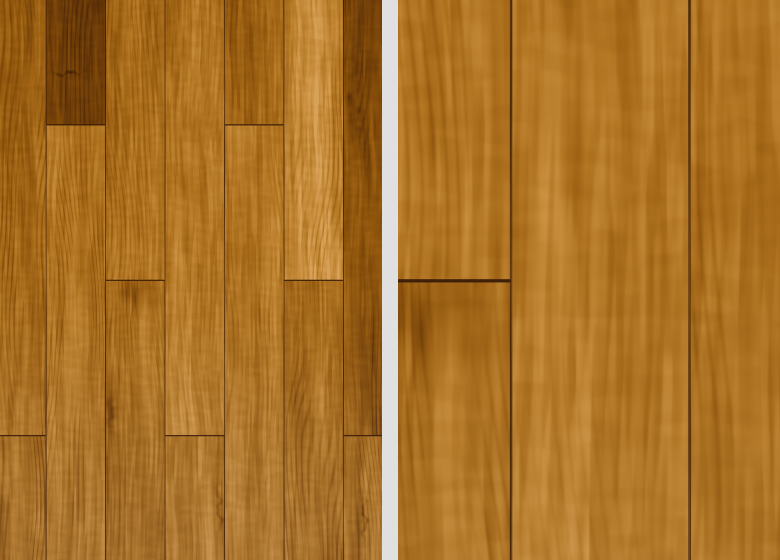
Left: the whole. Right: its middle third, enlarged.
Give the GLSL for this texture, as a WebGL 2 fragment shader.

```glsl
#version 300 es
precision highp float;
// Staggered teak floorboards with long fibres, growth lines and dark stains.
uniform vec2 u_resolution;
out vec4 outColor;

// Lengths are in canvas heights.
const float BOARD_WIDTH = 0.1062;
const float BOARD_LENGTH = 0.8325;
const float LEFT_OFFSET = 0.0239;
const vec3 SEAM_COLOR = vec3(0.20, 0.09, 0.02);

// Tone of each board, left to right, below and above its joint.
const float LOWER_TONE[7] = float[](0.66, 0.72, 0.66, 0.70, 0.79, 0.62, 0.72);
const float UPPER_TONE[7] = float[](0.62, 0.10, 0.75, 0.80, 0.65, 1.00, 0.34);

// Stains: centre and size.
const vec4 STAINS[6] = vec4[](
  vec4(0.118, 0.870, 0.026, 0.003), vec4(0.198, 0.264, 0.008, 0.034),
  vec4(0.245, 0.480, 0.026, 0.028), vec4(0.391, 0.090, 0.004, 0.038),
  vec4(0.650, 0.070, 0.003, 0.035), vec4(0.632, 0.830, 0.008, 0.080));

float hash(vec2 p) {
  return fract(sin(dot(p, vec2(127.1, 311.7))) * 4375.85);
}

// Smooth cellular noise: random cell values blended by distance.
float cellNoise(vec2 p) {
  vec2 cell = floor(p);
  float total = 0.0, weight = 0.0;
  for (int j = -1; j <= 1; j++) {
    for (int i = -1; i <= 1; i++) {
      vec2 id = cell + vec2(i, j);
      vec2 d = id + vec2(hash(id), hash(id + 37.0)) - p;
      float w = exp(-5.0 * dot(d, d));
      total += w * hash(id + 71.0);
      weight += w;
    }
  }
  return total / weight;
}

// Layered sines, used to bend the grain.
float waves(vec2 p) {
  return 0.5 * sin(p.x + 1.7 * p.y) + 0.3 * sin(2.3 * p.y - 1.4 * p.x + 1.0)
       + 0.2 * sin(4.1 * p.y + 2.2 * p.x + 2.6);
}

float jointHeight(float column) {
  return 0.222 + BOARD_LENGTH / 3.0 * mod(2.0 * column, 3.0);
}

// Column and row of the board under a point.
vec2 boardAt(vec2 p) {
  float column = floor((p.x + LEFT_OFFSET) / BOARD_WIDTH);
  return vec2(column, floor((p.y - jointHeight(column)) / BOARD_LENGTH));
}

float boardTone(vec2 board) {
  int i = clamp(int(board.x), 0, 6);
  return board.y < 0.0 ? LOWER_TONE[i] : UPPER_TONE[i];
}

// Fine fibres, broad streaks and faint cross ripple, centred on zero.
float fibres(vec2 p, float seed) {
  vec2 q = p + vec2(0.004 * waves(vec2(seed, p.y * 7.0)), seed);
  return 0.38 * (cellNoise(q * vec2(270.0, 17.0)) - 0.5)
       + 0.24 * (cellNoise(q * vec2(120.0, 5.0) + 9.0) - 0.5)
       + 0.26 * (cellNoise(q * vec2(34.0, 2.6) + 21.0) - 0.5)
       + 0.12 * (cellNoise(q * vec2(50.0, 130.0) + 43.0) - 0.5);
}

// Dark curved growth lines.
float growthLines(vec2 p, float seed) {
  float bend = waves(vec2(p.x * 16.0 + seed, p.y * 4.0 + seed));
  float ring = p.x * 115.0 + 2.4 * bend + cellNoise(p * vec2(25.0, 5.0) + seed);
  float line = pow(0.5 + 0.5 * sin(6.2832 * ring), 3.0);
  return line * smoothstep(0.25, 0.75, cellNoise(p * vec2(40.0, 3.5) - seed));
}

float stainDepth(vec2 p, vec2 board) {
  float depth = 0.0;
  vec2 wobble = 0.006 * vec2(waves(p.yy * 60.0), waves(p.xx * 70.0));
  for (int i = 0; i < 6; i++) {
    vec2 d = (p + wobble - STAINS[i].xy) / STAINS[i].zw;
    float same = float(boardAt(STAINS[i].xy) == board);
    depth += same * exp(-dot(d, d));
  }
  return depth * (0.4 + 0.9 * cellNoise(p * vec2(150.0, 14.0)));
}

// Brown to honey ramp.
vec3 woodColor(float tone) {
  float t = clamp(tone, -0.6, 1.25);
  float warm = max(t, 0.0);
  return vec3(0.42 + 0.34 * t, 0.23 + 0.22 * t + 0.08 * warm * warm,
              0.03 + 0.02 * min(t, 0.0) + 0.18 * pow(warm, 2.5));
}

float seamMask(float dist, float halfWidth, float pixel) {
  return 1.0 - smoothstep(halfWidth - 0.5 * pixel, halfWidth + 0.7 * pixel, dist);
}

void main() {
  vec2 p = gl_FragCoord.xy / u_resolution.y;
  float pixel = 1.0 / u_resolution.y;
  vec2 board = boardAt(p);
  float seed = 20.0 * hash(board + 5.0);

  // Wood tone, darker towards the top and the sides.
  float side = abs(board.x - 3.0) / 3.0;
  float tone = boardTone(board) + 0.30 * (0.5 - p.y) * step(0.0, board.y);
  tone += 0.9 * fibres(p, seed) - mix(0.08, 0.34, side) * growthLines(p, seed);
  tone += 0.07 - 0.45 * stainDepth(p, board);
  vec3 color = woodColor(tone);
  color += vec3(-0.01, 0.015, 0.065) * smoothstep(0.6, 0.0, p.y);

  // Seams between columns and joints between board ends.
  float across = fract((p.x + LEFT_OFFSET) / BOARD_WIDTH + 0.5) - 0.5;
  float along = fract((p.y - jointHeight(board.x)) / BOARD_LENGTH + 0.5) - 0.5;
  float seam = seamMask(abs(across) * BOARD_WIDTH, 0.0007, pixel);
  seam *= 0.5 + 0.4 * cellNoise(vec2(board.x * 3.0, p.y * 9.0));
  float joint = 0.9 * seamMask(abs(along) * BOARD_LENGTH, 0.0009, pixel);
  outColor = vec4(mix(color, SEAM_COLOR, max(seam, joint)), 1.0);
}
```
